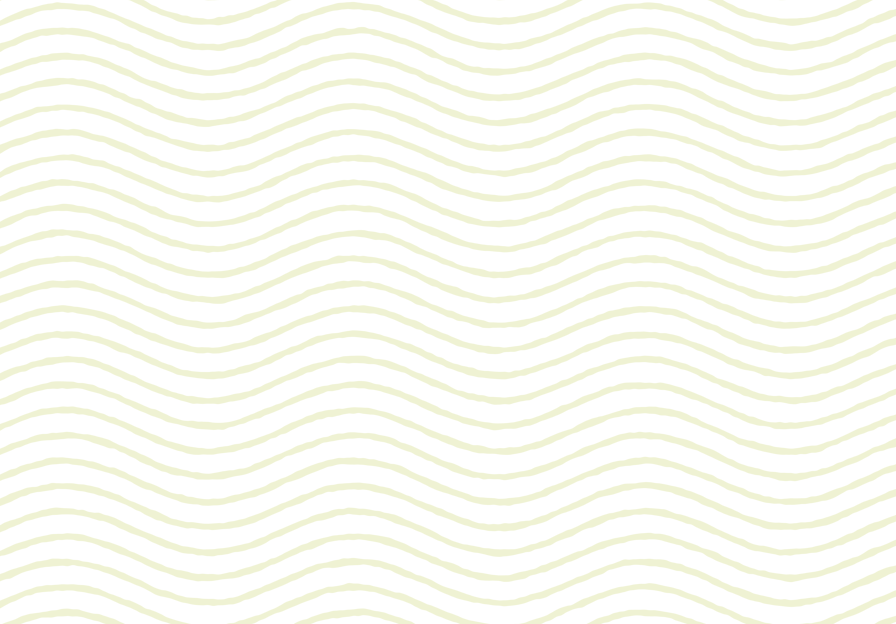
This pattern is drawn by a Shadertoy shader. Its source:

```glsl
const float TAU = 6.2831853;

// Lengths are fractions of the canvas height
const float WAVE_LENGTH = 0.465;
const float AMPLITUDE = 0.033;
const float ROW_SPACING = 0.0405;
const float HALF_WIDTH = 0.0051;
const vec2 FIRST_CREST = vec2(0.103, 0.9906);

const vec3 PAPER = vec3(1.0);
const vec3 INK = vec3(0.937, 0.949, 0.828);

float hash(vec2 p) {
    return fract(sin(dot(p, vec2(127.1, 311.7))) * 43758.5453);
}

// Smooth noise along x in -1..1, independent for each seed
float noise(float x, float seed) {
    float cell = floor(x);
    float t = smoothstep(0.0, 1.0, x - cell);
    return mix(hash(vec2(cell, seed)), hash(vec2(cell + 1.0, seed)), t) * 2.0 - 1.0;
}

// Ragged brush edge: broad bumps plus fine nicks
float roughness(float x, float seed) {
    return 0.0012 * noise(x * 48.0, seed) + 0.0007 * noise(x * 120.0, seed + 0.5);
}

// Signed distance to a wavy stroke; offset is measured across the stroke
float strokeDistance(float offset, float x, float row) {
    float wobble = 0.0008 * noise(x * 22.0, row * 3.0 + 2.0);
    float top = HALF_WIDTH + roughness(x, row * 3.0);
    float bottom = HALF_WIDTH + roughness(x, row * 3.0 + 1.0);
    float centred = offset - wobble;
    return max(centred - top, -centred - bottom);
}

void mainImage(out vec4 fragColor, in vec2 fragCoord) {
    vec2 p = fragCoord / iResolution.y;

    // Flatten the wave, then find the nearest row
    float phase = (p.x - FIRST_CREST.x) * TAU / WAVE_LENGTH;
    float height = p.y - FIRST_CREST.y + AMPLITUDE * (1.0 - cos(phase));
    float row = floor(height / ROW_SPACING + 0.5);

    // Correct for slope to keep an even stroke width
    float slope = AMPLITUDE * TAU / WAVE_LENGTH * sin(phase);
    float offset = (height - row * ROW_SPACING) / sqrt(1.0 + slope * slope);

    float d = strokeDistance(offset, p.x, row);
    float blur = 0.75 / iResolution.y;
    float coverage = 1.0 - smoothstep(-blur, blur, d);
    fragColor = vec4(mix(PAPER, INK, coverage), 1.0);
}
```
